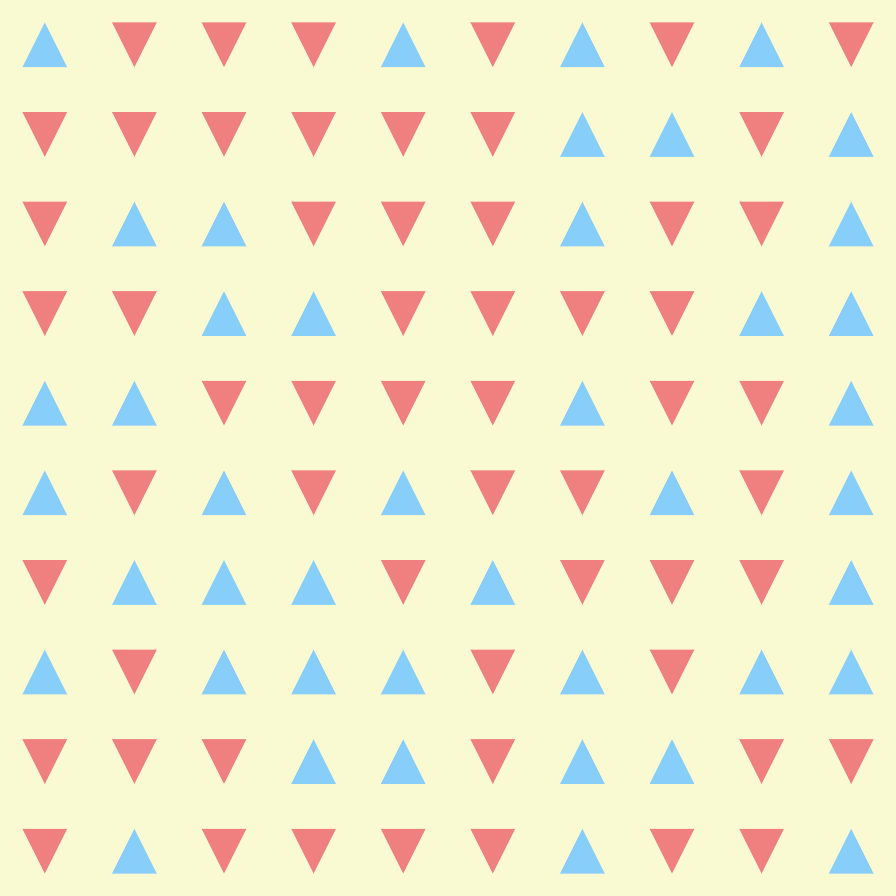
This pattern is drawn by a WebGL 1 fragment shader. Its source:

```glsl
precision highp float;

uniform vec2 u_resolution;

const float CELLS = 10.0;         // repeats across and down
const float HALF_SIZE = 0.25;     // half the triangle's base and height, in cells
const float DOWN_SHARE = 0.56;    // fraction of triangles pointing down
const vec3 CREAM = vec3(0.980, 0.980, 0.824);
const vec3 CORAL = vec3(0.941, 0.502, 0.502);
const vec3 SKY_BLUE = vec3(0.529, 0.808, 0.980);

float hash(vec2 p) {
    return fract(sin(dot(p, vec2(12.9898, 78.233))) * 43758.5453);
}

// Signed distance bound of an upward triangle as tall as its base is wide
float triangleDistance(vec2 p) {
    float slant = (2.0 * abs(p.x) + p.y - HALF_SIZE) / sqrt(5.0);
    float base = -HALF_SIZE - p.y;
    return max(slant, base);
}

void main() {
    vec2 grid = gl_FragCoord.xy / u_resolution.y * CELLS;
    float pixel = CELLS / u_resolution.y;
    vec2 local = fract(grid) - 0.5;

    // Each cell picks a direction, which also sets its colour
    float pointsDown = step(hash(floor(grid) + 1.0), DOWN_SHARE);
    local.y *= 1.0 - 2.0 * pointsDown;
    vec3 fill = mix(SKY_BLUE, CORAL, pointsDown);

    float coverage = 1.0 - smoothstep(-0.5 * pixel, 0.5 * pixel, triangleDistance(local));
    gl_FragColor = vec4(mix(CREAM, fill, coverage), 1.0);
}
```
